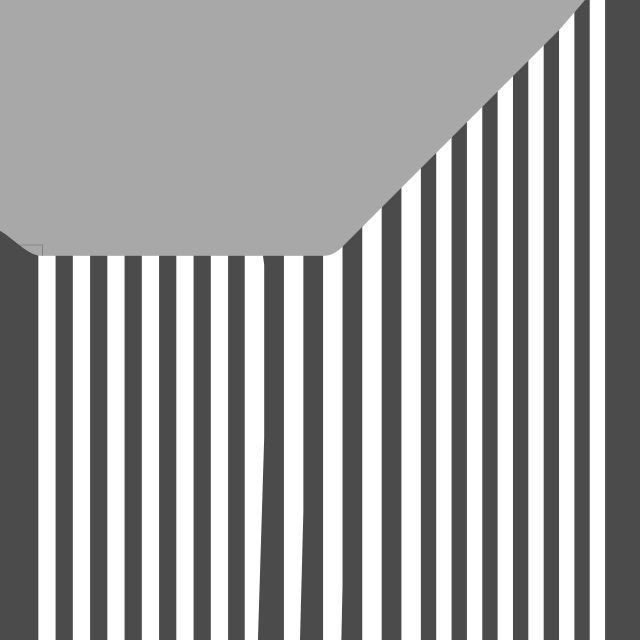
Write a Shadertoy shader that draws this background.

```glsl
const vec3 CHARCOAL = vec3(0.294);
const vec3 WHITE = vec3(1.0);
const vec3 SILVER = vec3(0.659);
const vec3 HAIRLINE = vec3(0.47);

// Antialiased step: 0 below zero, 1 above
float cover(float d, float pixel) {
    return clamp(d / pixel + 0.5, 0.0, 1.0);
}

float band(float x, float left, float right, float pixel) {
    return cover(x - left, pixel) - cover(x - right, pixel);
}

// Evenly spaced upright bands
float bandGroup(float x, float start, float pitch, float width, int count, float pixel) {
    float sum = 0.0;
    for (int i = 0; i < count; i++) {
        float left = start + pitch * float(i);
        sum += band(x, left, left + width, pixel);
    }
    return sum;
}

// Bands whose right edges lean inwards near the bottom
float leaningGroup(vec2 p, float firstRight, float pitch, float width, int count, float pixel) {
    float sum = 0.0;
    for (int i = 0; i < count; i++) {
        float n = float(i);
        float right = firstRight + pitch * n;
        float lean = max(0.316 - 0.115 * n - p.y, 0.0) * (0.031 - 0.005 * n);
        float notch = i == 0 ? max(p.y - 0.586, 0.0) * 0.13 : 0.0;
        sum += band(p.x, right - width, right - lean - notch, pixel);
    }
    return sum;
}

float smoothMax(float a, float b, float radius) {
    float h = max(radius - abs(a - b), 0.0) / radius;
    return max(a, b) + h * h * radius * 0.25;
}

// Lower boundary of the silver panel
float panelFloor(float x, float base) {
    float ramp = x + 0.0794 + 0.16 * max(x - 0.874, 0.0);
    float shoulder = 0.0452 * (1.0 - smoothstep(-0.0195, 0.065, x));
    return smoothMax(base, ramp, 0.015) + shoulder;
}

// Top and right sides of a thin box corner
float cornerLine(vec2 p, vec2 corner, float halfWidth, float pixel) {
    vec2 d = p - corner;
    return cover(halfWidth - abs(max(d.x, d.y)), pixel);
}

void mainImage(out vec4 fragColor, in vec2 fragCoord) {
    vec2 p = fragCoord / iResolution.xy;
    float pixel = 1.0 / min(iResolution.x, iResolution.y);

    // Three groups of stripes
    float stripes = bandGroup(p.x, 0.0599, 0.0539, 0.02695, 6, pixel)
                  + leaningGroup(p, 0.4128, 0.0612, 0.0304, 5, pixel)
                  + bandGroup(p.x, 0.6816, 0.04797, 0.02398, 6, pixel);
    vec3 color = mix(CHARCOAL, WHITE, clamp(stripes, 0.0, 1.0));

    // Panel with its hairline corner
    float line = cornerLine(p, vec2(0.0664, 0.6172), 0.0005, pixel);
    vec3 panel = mix(SILVER, HAIRLINE, line);
    float slope = p.x > 0.52 ? 1.414 : 1.0;
    float panelMask = cover((p.y - panelFloor(p.x, 0.6003)) / slope, pixel);
    color = mix(color, panel, panelMask);

    fragColor = vec4(color, 1.0);
}
```
